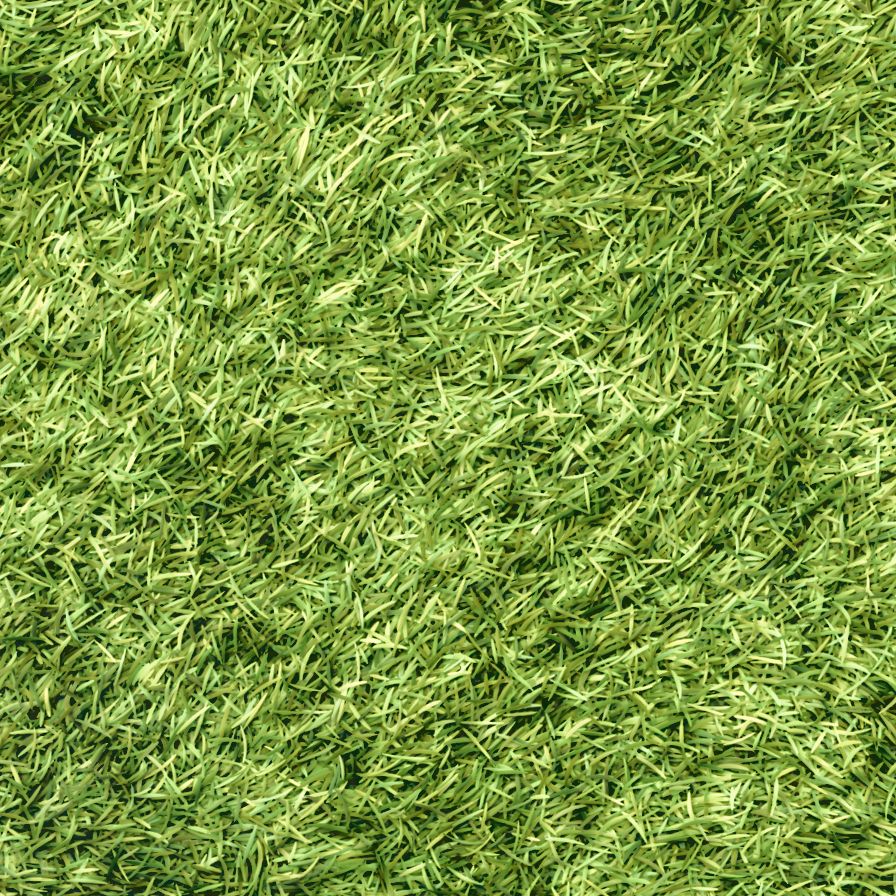
Reproduce this texture procedurally as a three.js fragment shader.

```glsl
// A sunlit lawn seen from above: layers of short, curved, tapered grass blades.
// Each layer scatters one blade per grid cell along a slowly turning wind field;
// blades carry a tone, and a five-stop green ramp turns the tone into colour.
#define LAYERS 18
#define CELLS 34.0
#define BLADE_WIDTH 0.0025
#define EDGE 0.0013
#define BEND 14.0
#define JITTER 1.7
#define TONE_SPREAD 0.78
#define CLUMP_CONTRAST 0.85
#define SHADOW 0.2
#define BRIGHTNESS 0.56

varying vec2 vUv;

vec3 hash3(vec3 p) {
  p = fract(p * vec3(0.1031, 0.1030, 0.0973));
  p += dot(p, p.yxz + 33.33);
  return fract((p.xxy + p.yxx) * p.zyx);
}

float noise(vec2 p) {
  vec2 i = floor(p), f = fract(p);
  f = f * f * (3.0 - 2.0 * f);
  float a = hash3(vec3(i, 7.0)).x;
  float b = hash3(vec3(i + vec2(1.0, 0.0), 7.0)).x;
  float c = hash3(vec3(i + vec2(0.0, 1.0), 7.0)).x;
  float d = hash3(vec3(i + vec2(1.0, 1.0), 7.0)).x;
  return mix(mix(a, b, f.x), mix(c, d, f.x), f.y);
}

vec2 toAxis(vec2 p, float angle) {
  float c = cos(angle), s = sin(angle);
  return vec2(c * p.x + s * p.y, c * p.y - s * p.x);
}

// Lean of the grass: steep at the top, flatter and swept to the right below.
float windAngle(vec2 p) {
  float lean = mix(0.15, 0.72, smoothstep(0.05, 0.75, p.y));
  lean -= 0.45 * smoothstep(0.5, 1.0, p.x) * smoothstep(0.5, 0.0, p.y);
  return lean + 1.5 * (noise(p * 5.0 + 20.0) - 0.5);
}

// Stops sit at the centres of their area shares, from deep shade to sunlit tips.
vec3 grassRamp(float t) {
  vec3 c = mix(vec3(0.07, 0.17, 0.03), vec3(0.20, 0.32, 0.04), smoothstep(-0.15, 0.05, t));
  c = mix(c, vec3(0.36, 0.48, 0.11), clamp((t - 0.05) / 0.15, 0.0, 1.0));
  c = mix(c, vec3(0.51, 0.64, 0.21), clamp((t - 0.20) / 0.27, 0.0, 1.0));
  c = mix(c, vec3(0.67, 0.80, 0.37), clamp((t - 0.47) / 0.27, 0.0, 1.0));
  c = mix(c, vec3(0.84, 0.94, 0.54), clamp((t - 0.74) / 0.19, 0.0, 1.0));
  return mix(c, vec3(0.97, 0.98, 0.74), smoothstep(0.95, 1.2, t));
}

void main() {
  vec2 p = vUv;
  float wind = windAngle(p);

  // Light and shade of patches and of small clumps stretched along the lean.
  float patches = noise(p * 7.0 + 3.0) - 0.5;
  float clumps = noise(toAxis(p, 0.6) * vec2(32.0, 62.0) + 50.0) - 0.5;
  float corner = smoothstep(0.55, 0.0, p.x) * smoothstep(0.6, 0.1, p.y);
  float light = BRIGHTNESS + CLUMP_CONTRAST * clumps * 0.65 + 0.25 * patches - 0.1 * corner;

  // Shaded ground between the blades.
  float tone = light - 0.4 + 0.5 * (noise(toAxis(p, 0.6) * vec2(90.0, 230.0)) - 0.5);
  vec2 tint = vec2(0.0);

  for (int layer = 0; layer < LAYERS; layer++) {
    float id = float(layer);
    float height = id / float(LAYERS - 1);
    vec2 grid = p * CELLS + hash3(vec3(id, 5.0, 9.0)).xy * 40.0 + 10.0;
    vec2 home = floor(grid);

    for (int k = 0; k < 9; k++) {
      vec2 cell = home + vec2(mod(float(k), 3.0), floor(float(k) / 3.0)) - 1.0;
      vec3 place = hash3(vec3(cell, id + 1.0));
      vec3 look = hash3(vec3(cell, id + 61.0));

      // Blade space: x runs root to tip, y across the curved blade.
      float turn = 2.0 * place.z - 1.0;
      float angle = wind + JITTER * turn * (0.3 + 0.7 * turn * turn);
      vec2 q = toAxis((grid - cell - place.xy) / CELLS, angle);
      float reach = mix(0.4, 0.92, look.y) / CELLS;
      q.y += BEND * (look.z - 0.5) * (q.x * q.x - 0.3 * reach * reach);
      float along = q.x / reach;
      float taper = max(1.0 - along * along, 0.0) * (1.0 - 0.3 * along);
      float width = BLADE_WIDTH * mix(1.2, 0.8, height) * (0.75 + 0.5 * look.z);
      float body = width * sqrt(taper);
      float inside = smoothstep(0.0, 0.25, taper);

      // Soft shadow on one side, then the blade itself.
      float shade = inside * (1.0 - smoothstep(0.0, 2.0 * width, abs(q.y + 1.3 * width)));
      tone -= SHADOW * shade;
      float cover = inside * (1.0 - smoothstep(-EDGE, EDGE, abs(q.y) - body));
      float bladeTone = light + TONE_SPREAD * (look.x - 0.5) + 0.28 * (height - 0.5);
      bladeTone += 0.13 * along + 0.09 * clamp(q.y / width, -1.0, 1.0);
      tone = mix(tone, bladeTone, cover);
      tint = mix(tint, vec2(fract(look.x * 17.0), fract(look.y * 23.0)) - 0.5, cover);
    }
  }

  // Hue varies from fresh green to straw, and from vivid to greyish.
  vec3 color = grassRamp(tone);
  color += tint.x * vec3(0.13, 0.0, -0.03);
  color += (max(tint.y, 0.0) * 0.2 + 0.04 * corner) * vec3(0.1, 0.0, 0.9);
  gl_FragColor = vec4(clamp(color, 0.0, 1.0), 1.0);
}
```
